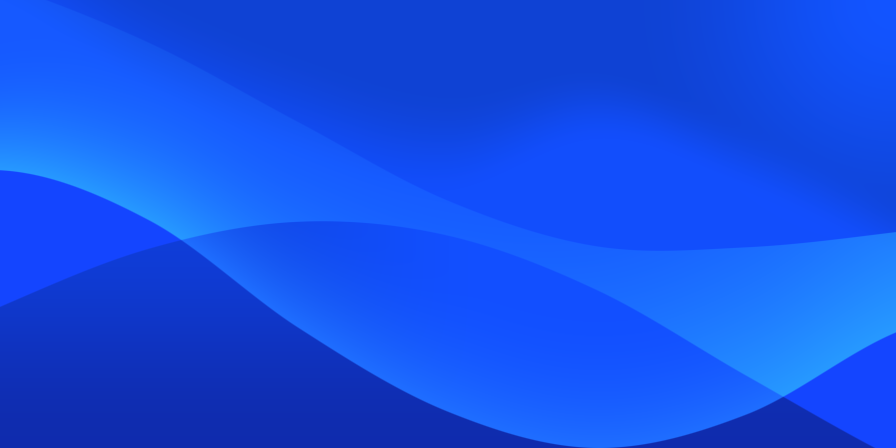
Reproduce this background procedurally as a Shadertoy shader.

```glsl
const vec3 SKY_DARK = vec3(0.06, 0.26, 0.83);
const vec3 SKY_BRIGHT = vec3(0.07, 0.305, 0.99);
const vec3 CORNER_BLUE = vec3(0.07, 0.33, 1.0);
const vec3 RIBBON_LIFT = vec3(0.015, 0.045, 0.02);
const vec3 RIBBON_GLOW = vec3(0.15, 0.60, 1.0);
const vec3 VEIL_LEFT = vec3(0.06, 0.27, 0.89);
const vec3 VEIL_RIGHT = vec3(0.07, 0.31, 1.0);
const vec3 VEIL_GLOW = vec3(0.12, 0.43, 1.0);
const vec3 GAP_BLUE = vec3(0.08, 0.27, 1.0);
const vec3 HILL_LOW = vec3(0.06, 0.17, 0.68);
const vec3 HILL_HIGH = vec3(0.06, 0.24, 0.85);
const float CORNER_RADIUS = 0.6;
const float VEIL_REACH = 0.32;

// Heights at even steps across the canvas, with one control beyond each side.
const float RIBBON_TOP[9] = float[9](1.125, 1.036, 0.904, 0.727, 0.552, 0.45, 0.448, 0.482, 0.529);
const float RIBBON_BASE[9] = float[9](0.542, 0.620, 0.508, 0.268, 0.081, 0.0, 0.075, 0.258, 0.354);
const float HILL_TOP[9] = float[9](0.159, 0.315, 0.445, 0.505, 0.474, 0.352, 0.161, -0.024, -0.172);
const float HAZE_TOP[9] = float[9](1.3, 1.2, 1.0, 0.86, 0.77, 0.82, 0.70, 0.54, 0.38);

// Catmull-Rom curve through the heights
float curve(float x, float h[9]) {
    float s = clamp(x, 0.0, 1.0) * 6.0;
    int i = min(int(s), 5);
    float t = s - float(i);
    float a = h[i], b = h[i + 1], c = h[i + 2], d = h[i + 3];
    return b + 0.5 * t * (c - a + t * (2.0 * a - 5.0 * b + 4.0 * c - d
        + t * (3.0 * (b - c) + d - a)));
}

// Antialiased coverage of the area where the signed height is positive
float cover(float height) {
    float width = fwidth(height);
    return smoothstep(-0.7 * width, 0.7 * width, height);
}

// Quadratic fade from an edge out to a given reach
float fade(float depth, float reach) {
    float f = clamp(1.0 - depth / reach, 0.0, 1.0);
    return f * f;
}

void mainImage(out vec4 fragColor, in vec2 fragCoord) {
    vec2 uv = fragCoord / iResolution.xy;
    float aspect = iResolution.x / iResolution.y;
    float aboveBase = uv.y - curve(uv.x, RIBBON_BASE);
    float belowTop = curve(uv.x, RIBBON_TOP) - uv.y;
    float belowHill = curve(uv.x, HILL_TOP) - uv.y;
    float hazeDepth = curve(uv.x, HAZE_TOP) - uv.y;

    // Sky with a soft wave and a corner glow
    float hazeWidth = mix(0.24, 0.13, smoothstep(0.4, 0.75, uv.x));
    vec3 sky = mix(SKY_DARK, SKY_BRIGHT, smoothstep(-0.03, hazeWidth, hazeDepth));
    float cornerDistance = length((uv - 1.0) * vec2(aspect, 1.0));
    sky = mix(sky, CORNER_BLUE, smoothstep(CORNER_RADIUS, 0.0, cornerDistance));

    // Ribbon, brightest along its lower edge
    float reach = mix(0.3, 0.9, uv.x);
    vec3 ribbon = mix(sky + RIBBON_LIFT, RIBBON_GLOW, fade(aboveBase, reach));

    // Part of the ribbon that crosses the hill
    vec3 veil = mix(VEIL_LEFT, VEIL_RIGHT, smoothstep(0.2, 0.55, uv.x));
    veil = mix(veil, VEIL_GLOW, fade(aboveBase, VEIL_REACH));

    // Hill and the gaps beside it
    vec3 hill = mix(HILL_LOW, HILL_HIGH, smoothstep(0.0, 0.5, uv.y));

    // Stack the layers
    float hillCover = cover(belowHill);
    vec3 upper = mix(sky, ribbon, cover(belowTop));
    upper = mix(upper, veil, hillCover);
    vec3 lower = mix(GAP_BLUE, hill, hillCover);
    fragColor = vec4(mix(lower, upper, cover(aboveBase)), 1.0);
}
```
